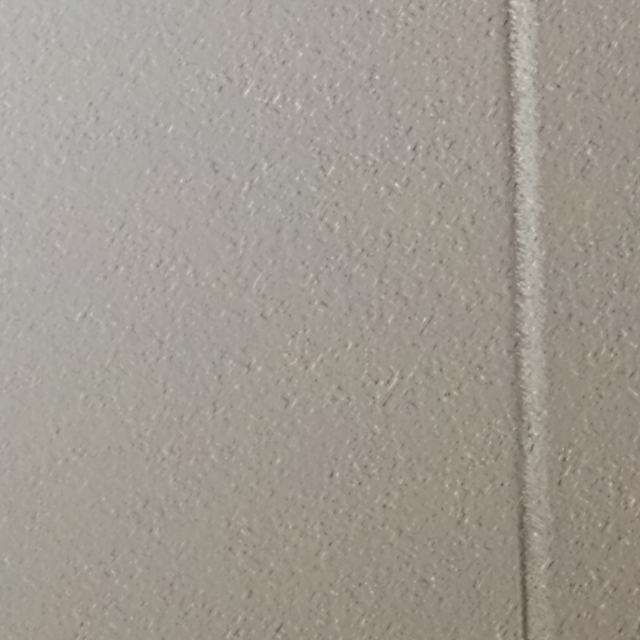
A Shadertoy shader for this texture:

```glsl
const vec3 TOP_LEFT = vec3(0.708, 0.700, 0.696);
const vec3 TOP_RIGHT = vec3(0.612, 0.577, 0.538);
const vec3 LOW_LEFT = vec3(0.625, 0.602, 0.558);
const vec3 LOW_RIGHT = vec3(0.548, 0.507, 0.452);
const vec3 RIDGE_TOP = vec3(0.730, 0.715, 0.685);
const vec3 RIDGE_LOW = vec3(0.612, 0.578, 0.526);
const vec3 CREASE_COLOR = vec3(0.345, 0.305, 0.255);
const float RIDGE_X = 0.846;      // ridge centre at the lower edge
const float RIDGE_LEAN = -0.030;  // shift of the centre toward the top
const float RIDGE_HALF = 0.0195;
const float FUZZ = 0.016;
const float GRAIN = 0.030;
const float RELIEF = 0.055;
const float MOTTLE = 0.024;

float hash(vec2 p) {
    vec3 q = fract(vec3(p.xyx) * 0.1031);
    q += dot(q, q.yzx + 33.33);
    return fract((q.x + q.y) * q.z);
}

float noise(vec2 p) {
    vec2 i = floor(p), f = fract(p);
    f = f * f * (3.0 - 2.0 * f);
    return mix(mix(hash(i), hash(i + vec2(1, 0)), f.x),
               mix(hash(i + vec2(0, 1)), hash(i + vec2(1, 1)), f.x), f.y);
}

float signedFbm(vec2 p) {
    float sum = 0.0, amp = 0.5;
    for (int i = 0; i < 4; i++) {
        sum += amp * (noise(p) - 0.5);
        p = mat2(1.6, 1.2, -1.2, 1.6) * p + 7.3;
        amp *= 0.55;
    }
    return sum;
}

// Slope of a rough height field, lit from one side; cubing keeps strong marks sparse
float relief(vec2 p) {
    vec2 q = mat2(0.83, 0.56, -0.56, 0.83) * p * vec2(1.0, 0.85);
    float slope = noise(q + vec2(0.45, 0.35)) - noise(q - vec2(0.45, 0.35));
    return slope * (0.25 + 3.0 * slope * slope);
}

vec3 wallColor(vec2 uv) {
    float rise = 1.0 - pow(1.0 - uv.y, 1.4);
    vec3 col = mix(mix(LOW_LEFT, LOW_RIGHT, uv.x), mix(TOP_LEFT, TOP_RIGHT, uv.x), rise);
    // Broad blotches, warm to cool and green to violet
    float warm = signedFbm(uv * 9.0 + 4.0);
    float violet = signedFbm(uv * 10.0 + 31.0);
    col += MOTTLE * (warm * vec3(0.8, 0.0, -0.9) + violet * vec3(0.4, -0.5, 0.7));
    return col;
}

float surfaceGrain(vec2 uv) {
    float fine = signedFbm(uv * 130.0) + 0.35 * signedFbm(uv * vec2(55.0, 75.0) + 19.0);
    float patches = 0.55 + 0.9 * noise(uv * 24.0 + 5.0);
    float marks = relief(uv * 135.0) + 0.8 * relief(uv * 210.0 + 23.0);
    float pits = smoothstep(0.80, 0.97, noise(uv * 120.0 + 61.0));
    float strength = mix(0.65, 1.15, smoothstep(0.0, 0.7, uv.x));
    return GRAIN * fine + strength * patches * (RELIEF * marks - 0.028 * pits);
}

void mainImage(out vec4 fragColor, in vec2 fragCoord) {
    vec2 uv = fragCoord / iResolution.xy;
    vec3 col = wallColor(uv);

    // Coordinates across the leaning ridge, frayed by fine slanted fibres
    float across = uv.x - RIDGE_X - RIDGE_LEAN * uv.y;
    float fray = noise(vec2(uv.x * 110.0, uv.y * 230.0 + uv.x * 110.0)) - 0.5;
    fray += 0.7 * (noise(uv * vec2(210.0, 290.0) + 41.0) - 0.5);
    float frayed = across + FUZZ * fray;

    // Soft shade on both flanks
    float leftShade = exp(-pow((across + 0.026) / 0.013, 2.0));
    float rightShade = smoothstep(0.010, 0.024, across) * exp(-max(across - 0.02, 0.0) / 0.03);
    col *= 1.0 - 0.07 * leftShade - 0.035 * rightShade;

    // Lit ridge, fading toward the lower edge
    float ridge = smoothstep(-RIDGE_HALF - 0.004, -RIDGE_HALF + 0.012, frayed)
                * (1.0 - smoothstep(RIDGE_HALF - 0.013, RIDGE_HALF + 0.006, frayed));
    vec3 ridgeColor = mix(RIDGE_LOW, RIDGE_TOP, smoothstep(-0.05, 0.85, uv.y));
    ridgeColor += 0.085 * fray - 0.025 * smoothstep(0.002, -0.018, across);
    col = mix(col, ridgeColor, ridge * mix(0.75, 0.90, smoothstep(0.0, 0.4, uv.y)));

    // Crease on the left: blurred above, sharp and deep below
    float depth = 1.0 - smoothstep(0.06, 0.30, uv.y);
    float width = mix(0.0070, 0.0044, depth);
    float creaseAt = across + 0.0250 + FUZZ * mix(0.40, 0.12, depth) * fray;
    float crease = exp(-pow(creaseAt / width, 2.0));
    float upper = 0.20 + 0.10 * smoothstep(0.6, 1.0, uv.y);
    col = mix(col, CREASE_COLOR, crease * mix(upper, 0.80, depth));
    float lip = exp(-pow((across + 0.034) / 0.003, 2.0));
    col += 0.04 * lip * depth;

    col += surfaceGrain(uv);
    fragColor = vec4(clamp(col, 0.0, 1.0), 1.0);
}
```
